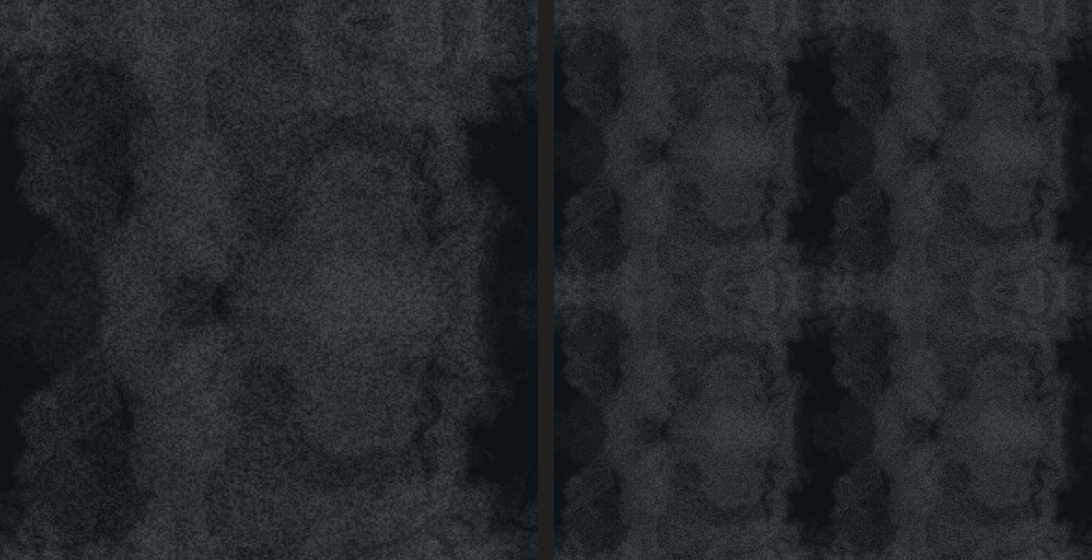
Left: one tile. Right: repeated 2 by 2.
Give the GLSL for this texture, as a WebGL 2 fragment shader.

```glsl
#version 300 es
precision highp float;
// Dark slate plaster: mirrored clouds and stains, shaded sides, fine grain.

uniform vec2 u_resolution;
out vec4 fragColor;

const float TAU = 6.2831853;
const float MIRROR_AXIS = 0.46;        // height of the symmetry line
const float BASE_TONE = 0.203;
const float CLOUD_CONTRAST = 0.17;
const float STREAK_CONTRAST = 0.045;
const float STAIN_DEPTH = 0.034;
const float VEIN_DEPTH = 0.036;
const float SIDE_DEPTH = 0.085;
const float DISC_RADIUS = 0.18;
const float DISC_DEPTH = 0.07;
const float PIT_DEPTH = 0.035;
const float SCRATCH_LIGHT = 0.016;
const float GRAIN_CONTRAST = 0.11;
const vec2 GRAIN_CELLS = vec2(290.0, 302.0);
const vec2 PIT_CELLS = vec2(90.0, 110.0);
const vec3 COOL_TINT = vec3(-0.019, 0.001, 0.016);
const vec3 RUST = vec3(0.035, 0.012, -0.008);

float hash(vec2 cell, float seed) {
  uvec2 q = uvec2(cell) * uvec2(73856u, 19349u) + uint(seed) * 83492u;
  uint h = (q.x ^ (q.y << 7)) * 747796u + q.y;
  h = (h ^ (h >> 15)) * 739983u;
  h = (h ^ (h >> 13)) * 668265u;
  h ^= h >> 16;
  return float(h & 65535u) / 65535.0;
}

// Value noise that wraps after a whole number of cells.
float noise(vec2 p, vec2 cells, float seed) {
  vec2 q = p * cells;
  vec2 f = fract(q);
  vec2 a = mod(floor(q), cells);
  vec2 b = mod(a + 1.0, cells);
  f = f * f * (3.0 - 2.0 * f);
  return mix(mix(hash(a, seed), hash(vec2(b.x, a.y), seed), f.x),
             mix(hash(vec2(a.x, b.y), seed), hash(b, seed), f.x), f.y);
}

float fbm(vec2 p, vec2 cells, float seed) {
  float sum = 0.0, weight = 0.5;
  for (int i = 0; i < 5; i++) {
    sum += weight * noise(p, cells, seed + float(i));
    cells *= 2.0;
    weight *= 0.55;
  }
  return sum / 1.055;
}

// Wrapped cellular noise: distance to the nearest scattered point.
float cellular(vec2 p, vec2 cells, float seed) {
  vec2 q = p * cells;
  float nearest = 2.0;
  for (int y = -1; y <= 1; y++) {
    for (int x = -1; x <= 1; x++) {
      vec2 corner = floor(q) + vec2(x, y);
      vec2 id = mod(corner, cells);
      vec2 point = corner + vec2(hash(id, seed), hash(id, seed + 1.0));
      nearest = min(nearest, distance(q, point));
    }
  }
  return nearest;
}

void main() {
  vec2 uv = gl_FragCoord.xy / u_resolution;
  vec2 p = vec2(uv.x, abs(fract(uv.y - MIRROR_AXIS + 0.5) - 0.5));
  float side = fract(uv.x + 0.5) - 0.5;  // signed distance from the seam
  vec2 bend = vec2(fbm(p, vec2(5.0), 11.0), fbm(p, vec2(5.0), 21.0)) - 0.5;
  vec2 w = p + 0.16 * bend;

  // Clouds and soft vertical streaks
  float cloud = fbm(w, vec2(4.0), 31.0);
  float streak = fbm(w, vec2(14.0, 2.0), 41.0);
  float tone = BASE_TONE + CLOUD_CONTRAST * (cloud - 0.5);
  tone += STREAK_CONTRAST * (streak - 0.5) * smoothstep(0.1, 0.4, p.y) * 2.0;
  tone += 0.012 * cos(TAU * (uv.x - 0.65));

  // Damp patches with ragged rims and thin dark veins
  float patches = fbm(w, vec2(6.0, 7.0), 51.0);
  float rough = smoothstep(0.53, 0.62, patches);
  tone -= STAIN_DEPTH * rough;
  float ridge = abs(fbm(w, vec2(3.0), 61.0) - 0.5);
  float veinMask = smoothstep(0.46, 0.58, fbm(p, vec2(5.0), 71.0));
  tone -= VEIN_DEPTH * (1.0 - smoothstep(0.004, 0.03, ridge)) * veinMask;

  // Shaded sides and the dark disc on the seam
  float ragged = fbm(p, vec2(12.0, 8.0), 81.0) - 0.5;
  float edge = side + 0.2 * ragged;
  float shade = smoothstep(-0.13, -0.03, edge) * (1.0 - smoothstep(-0.01, 0.06, edge));
  float reach = length(vec2(max(side, -2.0 * side), p.y)) + 0.1 * ragged;
  float disc = 1.0 - smoothstep(DISC_RADIUS - 0.025, DISC_RADIUS + 0.01, reach);
  tone -= max(SIDE_DEPTH * shade, DISC_DEPTH * disc);

  // Pits in the rough patches, faint trowel scratches
  float pit = 1.0 - smoothstep(0.15, 0.4, cellular(w, PIT_CELLS, 91.0));
  tone -= PIT_DEPTH * pit * smoothstep(0.48, 0.62, patches);
  float scratch = smoothstep(0.82, 0.98, noise(w, vec2(9.0, 170.0), 95.0));
  tone += SCRATCH_LIGHT * scratch * smoothstep(0.45, 0.6, cloud);

  // Sandy grain, flatter in the darkest areas
  float grain = noise(uv, GRAIN_CELLS, 101.0) - 0.5;
  grain += 0.35 * (noise(uv, vec2(140.0, 150.0), 103.0) - 0.5);
  tone += GRAIN_CONTRAST * grain * smoothstep(0.02, 0.2, tone);

  float fleck = smoothstep(0.8, 0.95, noise(uv, vec2(100.0), 107.0));
  vec3 colour = vec3(max(tone, 0.07)) + COOL_TINT + RUST * fleck * disc;
  fragColor = vec4(clamp(colour, 0.0, 1.0), 1.0);
}
```
